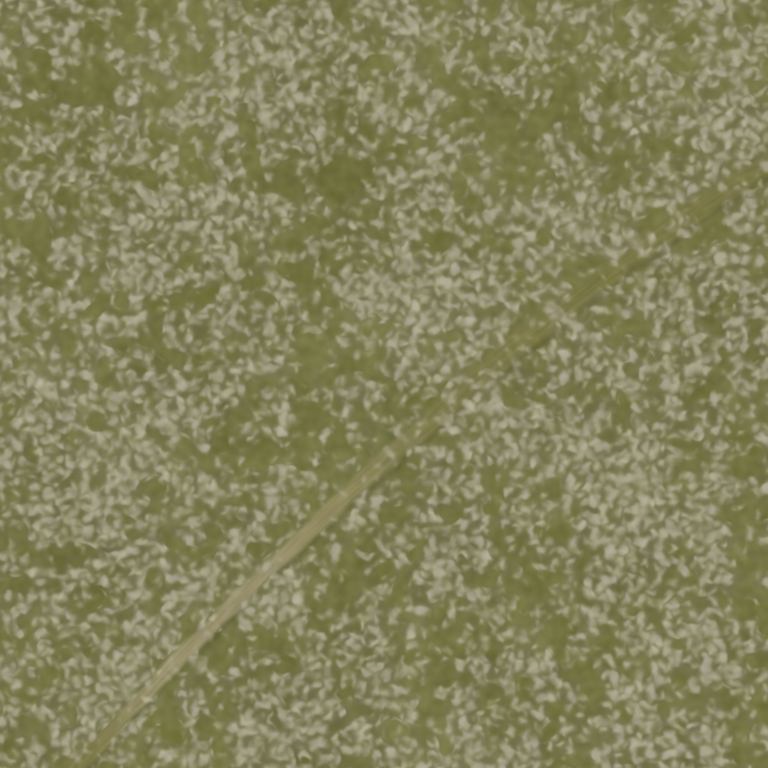
Give the GLSL for this texture, as a Shadertoy shader.

```glsl
#define GRAIN_CELLS 98.0
#define GRAIN_LONG 0.64
#define GRAIN_SHORT 0.43
#define DUST_COVER 0.64
#define PATCH_SCALE 4.5
#define CLUMP_SCALE 25.0
#define RIB_WIDTH 0.0095
#define LEAF_DARK vec3(0.400, 0.405, 0.205)
#define LEAF_LIGHT vec3(0.495, 0.495, 0.295)
#define DUST_COLOR vec3(0.695, 0.675, 0.595)
#define RIB_PALE vec3(0.620, 0.585, 0.440)
#define RIB_OLIVE vec3(0.495, 0.475, 0.275)

vec3 hash3(vec2 p) {
    vec3 q = fract(vec3(p.xyx) * vec3(0.1031, 0.1030, 0.0973));
    q += dot(q, q.yxz + 33.33);
    return fract((q.xxy + q.yzz) * q.zyx);
}

vec2 gradientAt(vec2 cell) {
    float angle = 6.2832 * hash3(cell + 57.0).x;
    return vec2(cos(angle), sin(angle));
}

float gradientNoise(vec2 p) {
    vec2 i = floor(p), f = p - i;
    vec2 u = f * f * f * (f * (f * 6.0 - 15.0) + 10.0);
    vec2 e = vec2(0.0, 1.0);
    float a = dot(gradientAt(i), f);
    float b = dot(gradientAt(i + e.yx), f - e.yx);
    float c = dot(gradientAt(i + e.xy), f - e.xy);
    float d = dot(gradientAt(i + e.yy), f - e.yy);
    return mix(mix(a, b, u.x), mix(c, d, u.x), u.y);
}

// Local share of the leaf that carries dust: bare patches, then crumbs
float dustDensity(vec2 p) {
    float patches = gradientNoise(p * PATCH_SCALE + 3.7)
                  + 0.7 * gradientNoise(p * PATCH_SCALE * 2.3 + 17.0);
    float clumps = gradientNoise(p * CLUMP_SCALE + 11.3)
                 + 0.7 * gradientNoise(p * CLUMP_SCALE * 1.9 + 5.0);
    return clamp(DUST_COVER + 0.85 * patches + 1.05 * clumps, 0.05, 1.0);
}

// Soft, turned grains that merge into crumbs
float dustGrains(vec2 p, float density) {
    vec2 ragged = vec2(gradientNoise(p * 95.0), gradientNoise(p * 95.0 + 71.0));
    vec2 q = p * GRAIN_CELLS + 0.35 * ragged;
    vec2 home = floor(q);
    float sum = 0.0;
    for (int y = -1; y <= 1; y++) {
        for (int x = -1; x <= 1; x++) {
            vec2 cell = home + vec2(x, y);
            vec3 place = hash3(cell);
            vec3 look = hash3(cell + 191.0);
            vec2 d = q - cell - place.xy;
            float angle = 6.2832 * place.z;
            vec2 axis = vec2(cos(angle), sin(angle));
            vec2 oval = vec2(dot(d, axis) / GRAIN_LONG,
                             dot(d, vec2(-axis.y, axis.x)) / GRAIN_SHORT);
            oval /= mix(0.75, 1.1, look.z);
            float present = smoothstep(-0.15, 0.15, density - look.x);
            sum += present * mix(0.35, 1.15, look.y) * exp(-dot(oval, oval));
        }
    }
    return 1.0 - exp(-1.1 * sum * sqrt(sum) - 0.35 * sum);
}

// Signed distance to the gently bowed midrib
float ribDistance(vec2 p) {
    float x = p.x - 0.1;
    float height = x - 0.242 * x * (p.x - 0.495);
    float slope = 1.0 - 0.242 * (2.0 * p.x - 0.595);
    return (p.y - height) / sqrt(1.0 + slope * slope);
}

// Faint side veins, angled differently on each half
float sideVeins(vec2 p, float rib) {
    float slope = rib > 0.0 ? 0.2 : -0.35;
    float wobble = 0.12 * gradientNoise(p * 7.0);
    float line = abs(fract((p.y - slope * p.x) * 4.5 + wobble) - 0.5) / 4.5;
    float broken = smoothstep(-0.1, 0.3, gradientNoise(p * 4.0 + 21.0));
    return broken * smoothstep(0.010, 0.002, line) * smoothstep(0.01, 0.05, abs(rib));
}

void mainImage(out vec4 fragColor, in vec2 fragCoord) {
    vec2 uv = fragCoord / iResolution.y;
    float rib = ribDistance(uv);

    // Mottled leaf skin
    float mottle = 0.5 + 0.6 * gradientNoise(uv * 6.0 + 40.0)
                 + 0.5 * gradientNoise(uv * 32.0) + 0.5 * gradientNoise(uv * 80.0);
    vec3 color = mix(LEAF_DARK, LEAF_LIGHT, clamp(mottle, 0.0, 1.0));
    color = mix(color, vec3(0.43, 0.43, 0.19), 0.5 * sideVeins(uv, rib));

    // Midrib, palest near its base and sinking into the leaf
    float sink = smoothstep(0.32, 0.65, uv.x);
    float pale = smoothstep(0.10, 0.22, uv.x) * (1.0 - sink);
    float width = RIB_WIDTH * (1.0 + 0.4 * sink + 0.5 * gradientNoise(uv * 24.0));
    float blur = mix(0.004, 0.007, sink);
    float ribMask = smoothstep(width + blur, width - blur, abs(rib));
    float streaks = gradientNoise(vec2(rib * 200.0, (uv.x + uv.y) * 18.0));
    vec3 ribColor = mix(RIB_OLIVE, RIB_PALE, pale) + 0.07 * streaks;
    color *= 1.0 - 0.10 * smoothstep(0.008, 0.0, abs(rib + width + 0.003));
    color = mix(color, ribColor, ribMask * mix(0.9, 0.65, sink));

    // Hazy film, dark gaps between crumbs, then the grains themselves
    float density = dustDensity(uv) * (1.0 - ribMask * mix(0.7, 0.35, sink));
    float grains = dustGrains(uv, density);
    color = mix(color, DUST_COLOR, 0.24 * density);
    color *= 1.0 - 0.13 * density * (1.0 - grains);
    vec3 dust = DUST_COLOR * (1.0 + 0.12 * gradientNoise(uv * 45.0 + 8.0));
    color = mix(color, dust, 0.95 * grains);

    fragColor = vec4(color, 1.0);
}
```
